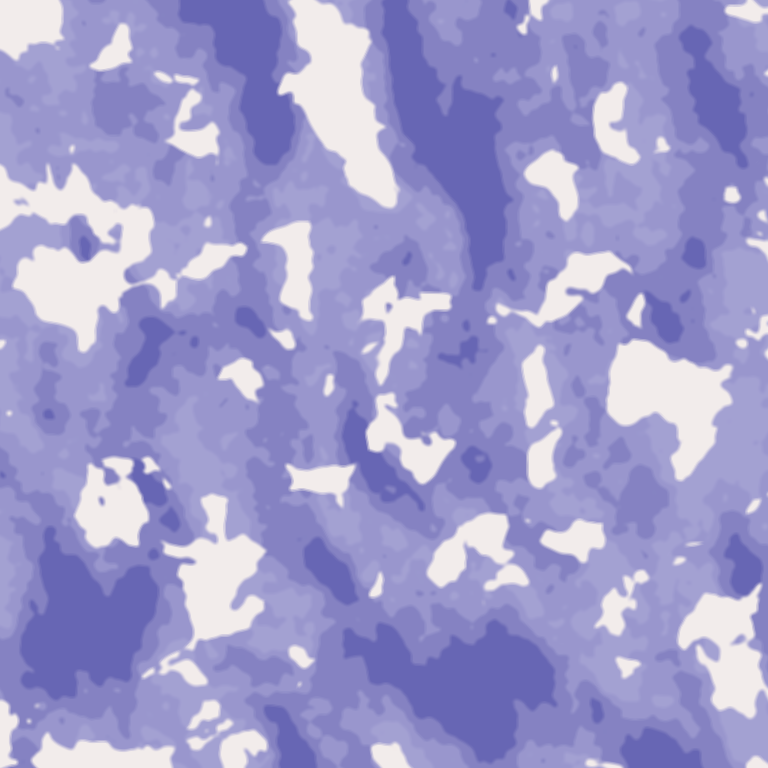
This texture is drawn by a Shadertoy shader. Its source:

```glsl
// Mottled violet camouflage: slanted dark blotches and ragged off-white flakes.

const vec3 DARK  = vec3(0.405, 0.40, 0.705);
const vec3 MID   = vec3(0.52, 0.51, 0.76);
const vec3 LIGHT = vec3(0.60, 0.59, 0.805);
const vec3 PALE  = vec3(0.64, 0.63, 0.825);
const vec3 WHITE = vec3(0.95, 0.925, 0.92);

const float SOFTNESS = 0.0018;   // tap spacing of the edge blur
const float SLANT = 0.36;        // lean of the dark blotches
const float FLAKE_ANGLE = 0.6;   // rise of the white streaks

float hash(vec2 p) {
    return fract(sin(dot(p, vec2(127.1, 311.7))) * 43758.5453);
}

// Slope contribution of one lattice corner
float corner(vec2 cell, vec2 offset) {
    float angle = 6.2832 * hash(cell);
    return dot(vec2(cos(angle), sin(angle)), offset);
}

// Gradient noise scaled to roughly unit deviation
float noise(vec2 p) {
    vec2 cell = floor(p), f = fract(p);
    vec2 w = f * f * (3.0 - 2.0 * f);
    vec2 e = vec2(1.0, 0.0);
    float low  = mix(corner(cell, f), corner(cell + e.xy, f - e.xy), w.x);
    float high = mix(corner(cell + e.yx, f - e.yx), corner(cell + e.xx, f - e.xx), w.x);
    return 4.72 * mix(low, high, w.y);
}

// Layered noise, kept at unit deviation
float fbm(vec2 p, int octaves, float gain) {
    float sum = 0.0, power = 0.0, amp = 1.0;
    for (int i = 0; i < octaves; i++) {
        sum += amp * noise(p);
        power += amp * amp;
        p = p * 2.03 + vec2(17.3, 9.1);
        amp *= gain;
    }
    return sum / sqrt(power);
}

// Rotated and stretched coordinates
vec2 oriented(vec2 p, float angle, vec2 freq) {
    float c = cos(angle), s = sin(angle);
    return mat2(c, -s, s, c) * p * freq;
}

vec2 warp(vec2 p, float freq, float amount) {
    return p + amount * vec2(noise(p * freq + 3.7), noise(p * freq + 41.2));
}

// Thin bright lines along the zero crossings of stretched noise
float ridge(vec2 p) {
    return (0.8 - abs(noise(p))) / 0.6;
}

vec3 mottle(vec2 p) {
    // Dark slanted flow, with a fine ragged grain on its contours
    float flow = fbm(oriented(warp(p, 5.0, 0.012), SLANT, vec2(9.0, 4.3)) + 5.0, 3, 0.4);
    float grain = fbm(p * 34.0 + 11.0, 2, 0.6);
    float tone = flow + 0.14 * grain;

    // White flakes: clumps plus streaks, pushed away from the dark flow
    vec2 bent = warp(p, 14.0, 0.006);
    float clumps = fbm(oriented(bent, FLAKE_ANGLE, vec2(7.5, 7.0)) + 60.0, 4, 0.6);
    float streaks = ridge(oriented(bent, FLAKE_ANGLE, vec2(6.0, 11.0)) + 90.0);
    float flakes = (clumps + 0.6 * streaks) / 1.17;
    flakes = (flakes - 0.7 * flow) / 1.22;

    // Flat tones stacked from pale to dark, flakes on top
    vec3 color = mix(PALE, LIGHT, smoothstep(-0.75, -0.6, tone + 0.2 * grain));
    color = mix(color, MID, smoothstep(0.26, 0.32, tone + 0.08 * grain));
    color = mix(color, DARK, smoothstep(1.12, 1.18, tone));
    return mix(color, WHITE, smoothstep(0.82, 0.92, flakes));
}

void mainImage(out vec4 fragColor, in vec2 fragCoord) {
    vec2 p = fragCoord / iResolution.y;

    // Average a small grid of taps for evenly soft edges
    vec3 sum = vec3(0.0);
    for (int y = -1; y <= 1; y++) {
        for (int x = -1; x <= 1; x++) {
            sum += mottle(p + SOFTNESS * vec2(x, y));
        }
    }
    fragColor = vec4(sum / 9.0, 1.0);
}
```
